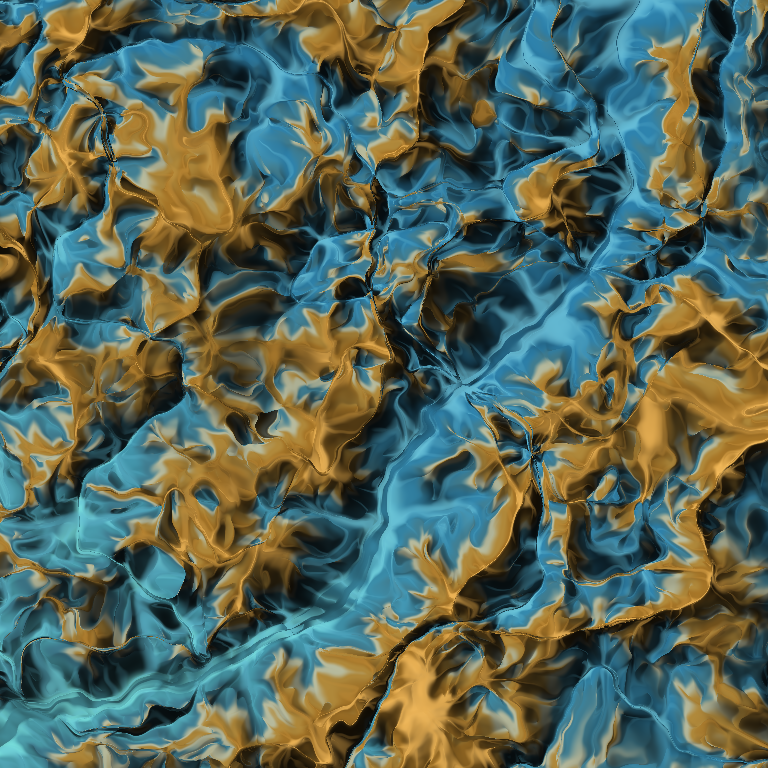
This texture is drawn by a WebGL 2 fragment shader. Its source:

```glsl
#version 300 es
precision highp float;

uniform vec2 u_resolution;
out vec4 fragColor;

const float TAU = 6.2831853;

vec2 hash2(vec2 p) {
    vec3 q = fract(p.xyx * vec3(0.1031, 0.1030, 0.0973));
    q += dot(q, q.yzx + 33.33);
    return fract((q.xx + q.yz) * q.zy);
}

// Smooth pair of value noises, each in -1..1
vec2 noise2(vec2 p) {
    vec2 i = floor(p), f = fract(p);
    f = f * f * f * (f * (f * 6.0 - 15.0) + 10.0);
    vec2 low = mix(hash2(i), hash2(i + vec2(1, 0)), f.x);
    vec2 high = mix(hash2(i + vec2(0, 1)), hash2(i + vec2(1, 1)), f.x);
    return mix(low, high, f.y) * 2.0 - 1.0;
}

// Crests and streams along the zero lines of two noises, plus a main valley
float baseRelief(vec2 p) {
    float along = dot(p, vec2(0.65, 0.76));
    float across = dot(p, vec2(0.76, -0.65));
    float bend = 0.17 * sin(along * 2.4) + 0.045 * cos(along * 10.0 - 4.0);
    float bank = abs(across - bend);
    vec2 turned = mat2(0.8, 0.6, -0.6, 0.8) * p;
    vec2 fields = noise2(turned * 4.6 + 11.0) + 0.45 * noise2(p * 9.3 + 4.0);
    float toCrest = 0.68 * abs(fields.x) + 0.45 * exp(-26.0 * bank);
    float toStream = min(abs(fields.y), 5.0 * max(0.0, bank - 0.016 + 0.010 * along));
    return (toStream - toCrest) / (toStream + toCrest + 0.06);
}

// Cosine and sine of stripes that run across the given direction
vec2 gullyWave(vec2 p, vec2 side) {
    vec2 cell = floor(p), wave = vec2(1e-4, 0.0);
    for (int y = -1; y <= 1; y++) {
        for (int x = -1; x <= 1; x++) {
            vec2 id = cell + vec2(x, y);
            vec2 away = p - id - 0.25 - 0.5 * hash2(id);
            float weight = max(0.0, exp(-2.0 * dot(away, away)) - 0.04);
            float phase = dot(away, side) * TAU / 0.7;
            wave += weight * vec2(cos(phase), sin(phase));
        }
    }
    return normalize(wave);
}

// Colour from valley floor (-1) through slopes (0) to crest (1)
vec3 reliefColor(float t, float lowland) {
    vec3 stream = mix(vec3(0.38, 0.70, 0.80), vec3(0.45, 0.84, 0.83), lowland);
    vec3 bank = mix(vec3(0.14, 0.40, 0.53), vec3(0.24, 0.50, 0.54), lowland);
    vec3 c = mix(stream, bank, smoothstep(-0.97, -0.80, t));
    c = mix(c, vec3(0.20, 0.39, 0.45), smoothstep(-0.75, -0.35, t));
    c = mix(c, vec3(0.56, 0.57, 0.48), smoothstep(-0.34, 0.0, t));
    c = mix(c, vec3(0.54, 0.42, 0.18), smoothstep(0.06, 0.4, t));
    c = mix(c, vec3(0.51, 0.36, 0.12), smoothstep(0.45, 0.75, t));
    return mix(c, vec3(0.90, 0.69, 0.34), smoothstep(0.82, 0.96, t));
}

void main() {
    vec2 uv = gl_FragCoord.xy / min(u_resolution.x, u_resolution.y);
    vec2 p = uv + 0.024 * noise2(uv * 8.0) + 0.011 * noise2(uv * 21.0 + 5.0)
           + 0.004 * noise2(uv * 50.0 + 9.0);

    float relief = baseRelief(p);
    vec2 e = vec2(0.004, 0.0);
    vec2 slope = vec2(baseRelief(p + e) - baseRelief(p - e),
                      baseRelief(p + e.yx) - baseRelief(p - e.yx)) / 0.008;
    slope *= 0.2 / (1.0 + 0.05 * length(slope));
    float rugged = smoothstep(-0.5, 0.2, noise2(uv * 3.7 + 31.0).x);
    relief *= mix(0.6 + 0.4 * abs(relief), 1.0, rugged);

    // Ever finer gullies follow the slope left by the coarser ones
    float frequency = 8.5, strength = mix(0.45, 0.7, rugged), crease = 0.0;
    for (int i = 0; i < 3; i++) {
        vec2 side = vec2(-slope.y, slope.x) / (length(slope) + 0.35);
        vec2 wave = gullyWave(p * frequency * 0.7 + float(i) * 17.0, side);
        float ridge = asin(0.96 * wave.x) / 1.287;
        float steep = -0.746 * wave.y / sqrt(1.0 - 0.9216 * wave.x * wave.x);
        float room = 1.0 - abs(relief);
        relief += room * strength * ridge;
        slope += side * steep * 4.6 * strength * min(1.0, room * 1.7);
        float edge = smoothstep(0.82, 1.0, abs(ridge)) * step(0.0, ridge * relief);
        crease = max(crease, edge * strength * smoothstep(0.35, 0.8, abs(relief)));
        frequency *= 2.0;
        strength *= 0.7;
    }

    // Fine streaks and grain
    vec2 grain = noise2(p * vec2(48.0, 34.0)) + 0.5 * noise2(p * 95.0 + 3.0);
    slope += 0.8 * grain;
    relief = clamp(relief + 0.04 * grain.x, -1.0, 1.0);

    // Light from the upper left
    vec3 normal = normalize(vec3(-0.25 * slope, 1.0));
    float lit = smoothstep(-0.12, 1.05, dot(normal, vec3(-0.6, 0.5, 0.62)));
    float lineGlow = smoothstep(0.82, 0.97, abs(relief));
    float shade = mix(0.12 + 1.18 * lit, 0.95, 0.65 * lineGlow);

    float lowland = smoothstep(1.2, 0.2, uv.x + uv.y);
    vec3 color = reliefColor(relief, lowland) * shade;
    vec3 lineColor = mix(vec3(0.38, 0.72, 0.82), vec3(0.88, 0.66, 0.30), step(0.0, relief));
    color = mix(color, lineColor, 0.7 * crease);
    fragColor = vec4(clamp(color, 0.0, 1.0), 1.0);
}
```
